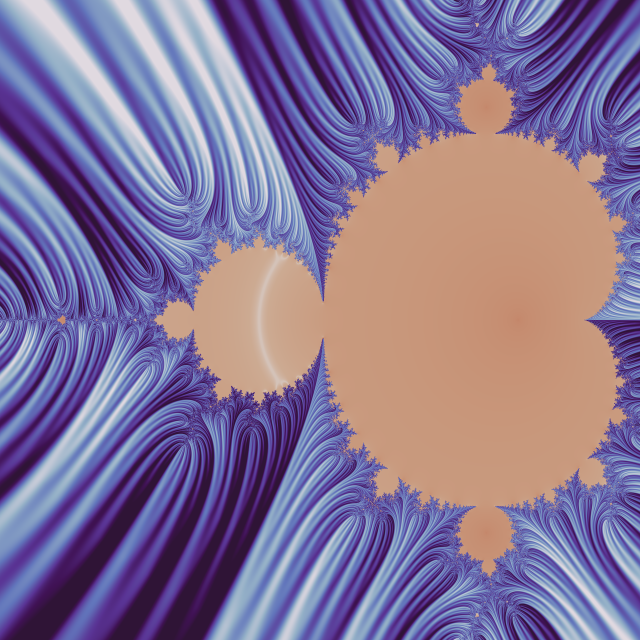
Write a three.js fragment shader that draws this background.

```glsl
// Mandelbrot set over a wide view: a tan interior amid blue, violet and white streaks.
// Outside, a fading average of sin(k * angle) along each orbit makes the streaks;
// inside, the size of the last orbit point sets a soft tint with one bright arc.

varying vec2 vUv;

const vec2 VIEW_MIN = vec2(-2.0, -1.12);
const vec2 VIEW_MAX = vec2(0.47, 1.12);
const int MAX_STEPS = 51;
const int SAMPLES = 3;
const float ESCAPE_RADIUS = 1.0e5;
const float STRIPE_COUNT = 3.0;
const float STRIPE_MEMORY = 0.89;

const vec3 PEARL = vec3(0.88, 0.85, 0.88);
const vec3 MIST = vec3(0.58, 0.69, 0.78);
const vec3 BLUE = vec3(0.383, 0.46, 0.735);
const vec3 VIOLET = vec3(0.35, 0.20, 0.58);
const vec3 PLUM = vec3(0.25, 0.07, 0.33);
const vec3 NIGHT = vec3(0.185, 0.078, 0.213);
const vec3 ORANGE = vec3(0.76, 0.49, 0.38);
const vec3 TAN = vec3(0.785, 0.595, 0.485);
const vec3 SAND = vec3(0.80, 0.665, 0.57);
const vec3 CREAM = vec3(0.83, 0.76, 0.72);

float ramp(float a, float b, float t) {
  return clamp((t - a) / (b - a), 0.0, 1.0);
}

// Pale to dark gradient of the streaks, t from 0 to 0.5
vec3 streakColor(float t) {
  vec3 col = mix(PEARL, MIST, ramp(0.0, 0.125, t));
  col = mix(col, BLUE, ramp(0.125, 0.25, t));
  col = mix(col, VIOLET, ramp(0.25, 0.375, t));
  col = mix(col, PLUM, ramp(0.375, 0.45, t));
  return mix(col, NIGHT, ramp(0.45, 0.5, t));
}

// Warm tint with a thin bright arc where the orbit ends at unit distance
vec3 interiorColor(float radius) {
  float level = log2(abs(log(max(radius, 1e-6))) + 0.002);
  vec3 col = mix(TAN, ORANGE, ramp(0.0, 4.0, level));
  col = mix(col, SAND, ramp(0.0, -4.5, level));
  return mix(col, CREAM, ramp(-4.7, -7.5, level));
}

vec3 exteriorColor(float stripe, float steps) {
  float depth = smoothstep(6.0, 26.0, steps);
  float contrast = mix(0.5, 0.44, depth);
  float middle = mix(0.28, 0.305, depth);
  return streakColor(middle - contrast * stripe);
}

vec3 fractalColor(vec2 c) {
  vec2 z = vec2(0.0);
  float sum = 0.0;
  float weight = 0.0;
  float stripe = 0.0;
  float previous = 0.0;
  float steps = 0.0;
  bool escaped = false;

  for (int i = 0; i < MAX_STEPS; i++) {
    z = vec2(z.x * z.x - z.y * z.y, 2.0 * z.x * z.y) + c;
    float wave = sin(STRIPE_COUNT * atan(z.y, z.x + 1e-9));
    sum = sum * STRIPE_MEMORY + wave;
    weight = weight * STRIPE_MEMORY + 1.0;
    previous = stripe;
    stripe = sum / weight;
    steps += 1.0;
    if (dot(z, z) > ESCAPE_RADIUS * ESCAPE_RADIUS) {
      escaped = true;
      break;
    }
  }

  float radius = length(z);
  if (!escaped) return interiorColor(radius);

  // Blend the last two averages so that escape bands join smoothly
  float part = clamp(1.0 + log2(log(ESCAPE_RADIUS) / log(radius)), 0.0, 1.0);
  return exteriorColor(mix(previous, stripe, part), steps - 1.0 + part);
}

void main() {
  // Average a small grid of samples within each pixel
  vec2 footprint = fwidth(vUv);
  vec3 total = vec3(0.0);
  for (int j = 0; j < SAMPLES; j++) {
    for (int i = 0; i < SAMPLES; i++) {
      vec2 offset = (vec2(float(i), float(j)) + 0.5) / float(SAMPLES) - 0.5;
      total += fractalColor(mix(VIEW_MIN, VIEW_MAX, vUv + offset * footprint));
    }
  }
  gl_FragColor = vec4(total / float(SAMPLES * SAMPLES), 1.0);
}
```
